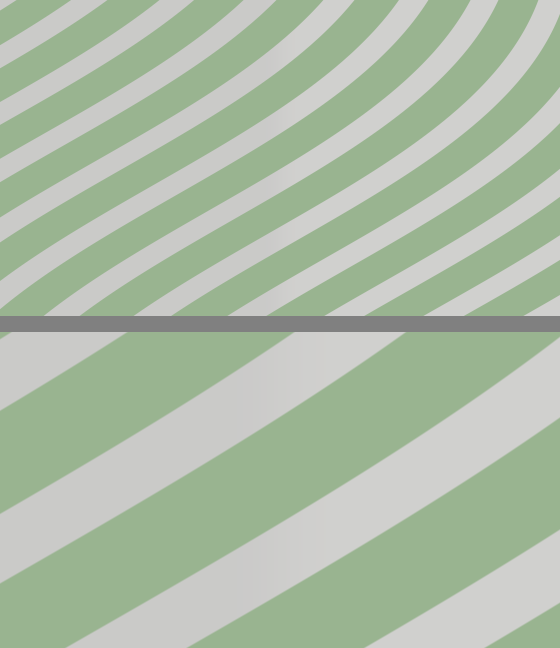
Top: the whole. Bottom: its middle third, enlarged.
This pattern is drawn by a Shadertoy shader. Its source:

```glsl
// Broad pale bands sweeping over a sage green ground in a gentle S-curve.
// A smooth cubic phase field bends the bands; each whole step of the phase
// is one repeat, and the pale paint shifts slightly in tone across the canvas.

const vec3 GREEN = vec3(0.600, 0.706, 0.565);
const vec3 PALE_LEFT = vec3(0.793, 0.791, 0.786);
const vec3 PALE_RIGHT = vec3(0.815, 0.814, 0.806);

const float BAND_SHARE = 0.405;            // pale part of one repeat
const float EDGE_SOFTNESS = 0.0012;        // in canvas heights
const vec2 TONE_SHIFT = vec2(0.47, 0.53);  // span of the tone change, in canvas widths

// Phase coefficients, from the upper left corner, in canvas heights
const float PHASE_START = 0.227;
const vec3 ALONG_X = vec3(3.38, 0.225, 0.073);   // x, x^2, x^3
const vec3 ALONG_Y = vec3(5.291, 0.93, -0.95);   // y, y^2, y^3
const vec3 TWIST = vec3(-1.095, -0.565, 1.40);   // xy, x^2 y, x y^2

// Cubic without a constant term
float cubic(float t, vec3 k) {
    return t * (k.x + t * (k.y + t * k.z));
}

// Number of repeats passed at point p
float bandPhase(vec2 p) {
    float bend = p.x * p.y * dot(TWIST, vec3(1.0, p));
    return PHASE_START + cubic(p.x, ALONG_X) + cubic(p.y, ALONG_Y) + bend;
}

// Coverage of the pale band, smoothed across its edges
float bandMask(vec2 p, float pixel) {
    float phase = bandPhase(p);
    vec2 slope = vec2(bandPhase(p + vec2(pixel, 0.0)),
                      bandPhase(p + vec2(0.0, pixel))) - phase;
    float density = length(slope) / pixel;
    float fromCenter = abs(fract(phase - 0.5 * BAND_SHARE + 0.5) - 0.5);
    float edgeDistance = (fromCenter - 0.5 * BAND_SHARE) / density;
    float halfEdge = max(0.65 * pixel, EDGE_SOFTNESS);
    return 1.0 - smoothstep(-halfEdge, halfEdge, edgeDistance);
}

void mainImage(out vec4 fragColor, in vec2 fragCoord) {
    vec2 uv = fragCoord / iResolution.xy;
    float pixel = 1.0 / iResolution.y;
    vec2 p = vec2(fragCoord.x * pixel, 1.0 - uv.y);

    // Pale paint is a touch brighter on the right half
    vec3 pale = mix(PALE_LEFT, PALE_RIGHT, smoothstep(TONE_SHIFT.x, TONE_SHIFT.y, uv.x));

    fragColor = vec4(mix(GREEN, pale, bandMask(p, pixel)), 1.0);
}
```
